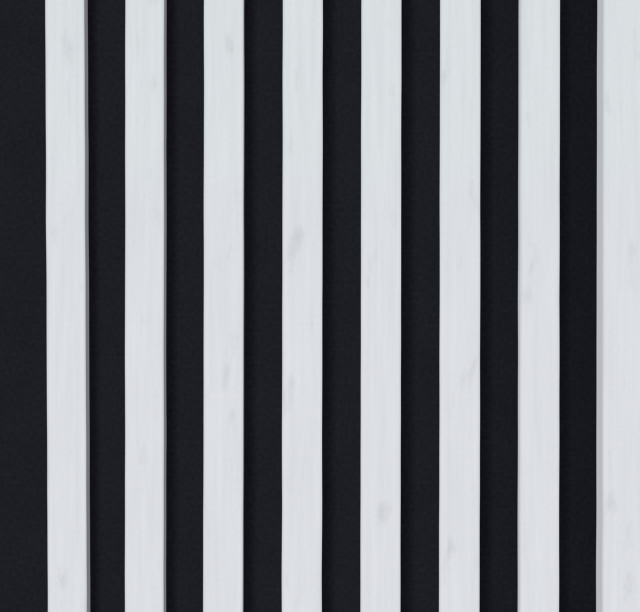
Reproduce this pattern procedurally as a Shadertoy shader.

```glsl
// Eight pale painted vertical slats in front of a dark, softly shadowed wall.
#define SLATS 8.0
#define FIRST_EDGE 0.0725
#define PITCH 0.1228
#define SLAT_WIDTH 0.0629
#define EDGE_SOFTNESS 0.0013
#define PAINT vec3(0.862, 0.872, 0.892)
#define LIT_SIDE vec3(0.72, 0.73, 0.75)
#define DIM_SIDE vec3(0.46, 0.46, 0.49)
#define WALL vec3(0.112, 0.120, 0.140)
#define SHADOW vec3(0.066, 0.067, 0.086)
#define STREAKS 0.035
#define GRAIN 0.022

vec2 hashGradient(vec2 cell) {
    vec3 h = fract(cell.xyx * vec3(0.1031, 0.1030, 0.0973));
    h += dot(h, h.yzx + 33.33);
    return 2.0 * fract((h.xx + h.yz) * h.zy) - 1.0;
}

float gradientNoise(vec2 p) {
    vec2 cell = floor(p), f = fract(p);
    vec2 w = f * f * f * (f * (f * 6.0 - 15.0) + 10.0);
    float a = dot(hashGradient(cell), f);
    float b = dot(hashGradient(cell + vec2(1, 0)), f - vec2(1, 0));
    float c = dot(hashGradient(cell + vec2(0, 1)), f - vec2(0, 1));
    float d = dot(hashGradient(cell + vec2(1, 1)), f - vec2(1, 1));
    return mix(mix(a, b, w.x), mix(c, d, w.x), w.y);
}

float fbm(vec2 p) {
    float sum = 0.0, amplitude = 0.6;
    for (int octave = 0; octave < 4; octave++) {
        sum += amplitude * gradientNoise(p);
        p = p * 2.03 + 17.3;
        amplitude *= 0.5;
    }
    return sum;
}

// Soft step that rises from 0 to 1 across an edge.
float edgeStep(float edge, float x) {
    float soft = max(EDGE_SOFTNESS, 0.8 / iResolution.x);
    return smoothstep(-soft, soft, x - edge);
}

vec3 wallColor(vec2 p, float pastSlat, float index) {
    float shade = 1.0 - smoothstep(0.003, 0.020 + 0.002 * index, pastSlat);
    shade *= step(0.0, pastSlat);
    shade = max(shade, 0.55 * smoothstep(0.6, 1.0, p.x));
    vec3 color = mix(WALL, SHADOW, shade);
    color += 0.012 * fbm(p * 14.0) + GRAIN * gradientNoise(p * 160.0);
    // Sparse dust
    float dust = smoothstep(0.62, 0.8, gradientNoise(p * 55.0 + 9.0));
    return color + 0.07 * dust;
}

vec3 paintColor(vec2 p, float index) {
    vec2 grainSpace = p + vec2(0.0, index * 3.7);
    float streak = fbm(grainSpace * vec2(95.0, 5.0));
    float smudge = smoothstep(0.12, 0.5, fbm(grainSpace * vec2(32.0, 11.0) + 40.0));
    vec3 color = PAINT + STREAKS * streak - 0.05 * smudge;
    // Cooler, greener light towards the top
    color += vec3(-0.012, 0.003, -0.008) * smoothstep(0.35, 1.0, p.y);
    return color + 0.5 * GRAIN * gradientNoise(p * 170.0);
}

void mainImage(out vec4 fragColor, in vec2 fragCoord) {
    vec2 p = fragCoord / iResolution.x;
    float index = clamp(floor((p.x - FIRST_EDGE) / PITCH + 0.1), 0.0, SLATS - 1.0);

    // Slat outline: slight lean, wavering edges, wider away from the middle
    float lean = 0.006 * exp2(-2.0 * index) - 0.0018;
    float x = p.x - FIRST_EDGE - index * PITCH - lean * (0.48 - p.y);
    x += 0.0007 * gradientNoise(vec2(index * 7.3, p.y * 9.0));
    float offCenter = index - 3.4;
    float width = SLAT_WIDTH + 0.00033 * offCenter * offCenter;
    width += 0.02 * step(SLATS - 1.5, index);

    // Side faces appear on the outer slats
    float rightSide = 0.0055 * smoothstep(3.0, 0.0, 0.0) * (1.0 - smoothstep(0.0, 3.0, index));
    rightSide = 0.0055 * (1.0 - smoothstep(0.0, 3.0, index));
    float leftSide = 0.0095 * smoothstep(5.4, 7.0, index);

    vec3 slat = paintColor(p, index);
    float rim = min(x - leftSide, width - rightSide - x);
    slat *= 1.0 - 0.07 * (1.0 - smoothstep(0.0, 0.005, rim));
    slat = mix(slat, DIM_SIDE, edgeStep(width - rightSide, x) * step(0.001, rightSide));
    slat = mix(LIT_SIDE, slat, mix(1.0, edgeStep(leftSide, x), step(0.001, leftSide)));

    float coverage = edgeStep(0.0, x) * (1.0 - edgeStep(width, x));
    vec3 color = mix(wallColor(p, x - width, index), slat, coverage);
    // Faint violet fringe along the outline
    color += vec3(0.02, -0.01, 0.04) * coverage * (1.0 - coverage);
    fragColor = vec4(clamp(color, 0.0, 1.0), 1.0);
}
```
